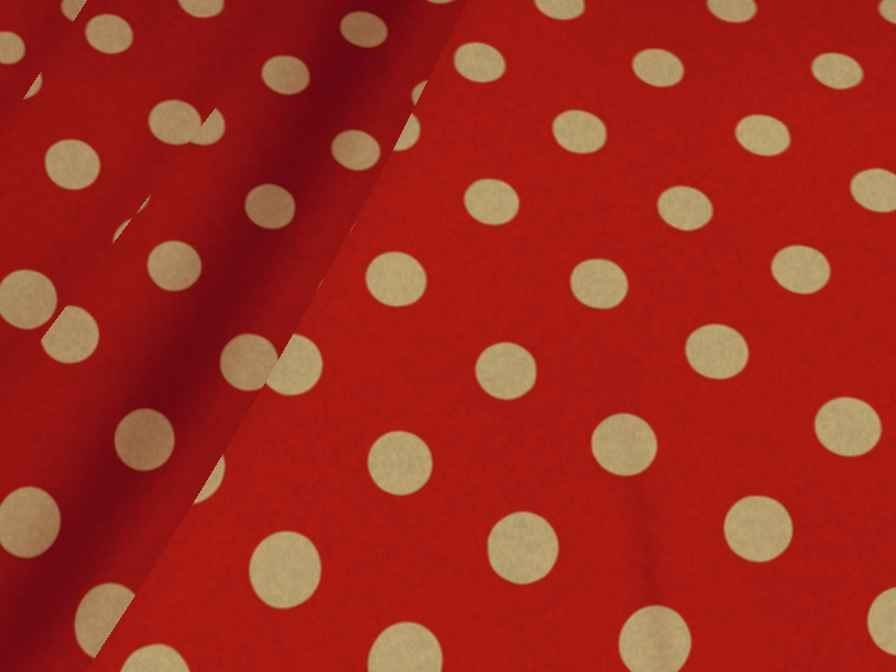
This texture is drawn by a WebGL 1 fragment shader. Its source:

```glsl
precision highp float;
uniform vec2 u_resolution;

// Colours
const vec3 RED = vec3(0.665, 0.100, 0.070);
const vec3 SHADOW_RED = vec3(0.470, 0.045, 0.070);
const vec3 CREAM = vec3(0.710, 0.620, 0.435);
const vec3 SHADOW_CREAM = vec3(0.610, 0.440, 0.300);
const vec3 RIM = vec3(0.680, 0.360, 0.180);

// Folds: x at the bottom, slope and bow, in canvas heights
const vec3 FOLD_A = vec3(0.127, 0.568, 0.094);
const vec3 FOLD_B = vec3(-0.311, 0.752, 0.0);
const vec3 FOLD_C = vec3(-0.520, 0.650, 0.0);
const vec3 NO_FOLD = vec3(-3.0, 0.6, 0.0);

// Dot lattice
const vec2 PERSPECTIVE = vec2(-0.048, 0.053);
const float ROW_BEND = 0.0174;
const float TUCK_SCALE = 0.07;
const float TUCK_LIMIT = 0.122;
const float TILT = 0.25;
const float JITTER = 0.004;
const float EDGE = 0.0018;
const float GRAIN = 0.07;

float hash(vec2 p) {
  vec3 q = fract(vec3(p.xyx) * 0.1031);
  q += dot(q, q.yzx + 33.33);
  return fract((q.x + q.y) * q.z);
}

float noise(vec2 p) {
  vec2 i = floor(p);
  vec2 f = fract(p);
  f = f * f * (3.0 - 2.0 * f);
  return mix(mix(hash(i), hash(i + vec2(1.0, 0.0)), f.x),
             mix(hash(i + vec2(0.0, 1.0)), hash(i + vec2(1.0)), f.x), f.y);
}

float bell(float x, float width) {
  return exp(-x * x / (width * width));
}

// Signed distance to a fold, positive on its right
float foldSide(vec2 p, vec3 fold) {
  float x = fold.x + fold.y * p.y + fold.z * p.y * (1.0 - p.y);
  return (p.x - x) / sqrt(1.0 + fold.y * fold.y);
}

// Distance to the nearest dot of one cloth panel, seen in perspective
float dotField(vec2 p, vec2 origin, vec2 across, vec2 up, vec3 fold, float radius) {
  float nearest = 1.0;
  vec2 foldNormal = normalize(vec2(1.0, -fold.y));
  float c = cos(TILT);
  float s = sin(TILT);
  for (int i = -3; i <= 3; i++) {
    for (int j = -2; j <= 6; j++) {
      vec2 cell = vec2(float(i), float(j));
      float depth = 1.0 + dot(PERSPECTIVE, cell);
      vec2 offset = across * cell.x + up * cell.y;
      offset.y += ROW_BEND * abs(cell.x);
      vec2 center = origin + offset / depth;
      vec2 seed = cell + 20.0 + floor(origin * 90.0);
      center += JITTER * (vec2(hash(seed), hash(seed + 7.3)) - 0.5);

      // Cloth beyond the fold is squeezed towards it, then hidden
      float side = foldSide(center, fold);
      if (side < -TUCK_LIMIT) continue;
      float tucked = min(side, 0.0);
      center += foldNormal * (tucked / (1.0 - tucked / TUCK_SCALE) - tucked);

      float aspect = 1.209 - 0.403 * center.y - 0.144 * center.x;
      float size = radius / depth * (0.97 + 0.06 * hash(seed + 3.1));
      vec2 radii = size * vec2(1.0, aspect);
      vec2 q = p - center;
      q = vec2(c * q.x - s * q.y, s * q.x + c * q.y) / radii;
      nearest = min(nearest, (length(q) - 1.0) * min(radii.x, radii.y));
    }
  }
  return nearest;
}

void main() {
  vec2 p = gl_FragCoord.xy / u_resolution.y;
  float a = foldSide(p, FOLD_A);
  float b = foldSide(p, FOLD_B);
  float c = foldSide(p, FOLD_C);

  // Four overlapping panels, from right to left
  float d;
  if (a > 0.0) {
    d = dotField(p, vec2(0.596, 0.309), vec2(0.172, -0.137), vec2(0.164, 0.148), FOLD_A, 0.0505);
  } else if (b > 0.0) {
    d = dotField(p, vec2(0.215, 0.347), vec2(0.116, -0.146), vec2(0.165, 0.118), FOLD_B, 0.0455);
  } else if (c > 0.0) {
    d = dotField(p, vec2(0.109, 0.754), vec2(0.099, -0.128), vec2(0.160, 0.069), FOLD_C, 0.0415);
  } else {
    d = dotField(p, vec2(0.009, 0.927), vec2(0.099, -0.128), vec2(0.113, 0.064), NO_FOLD, 0.029);
  }
  d += 0.0015 * (noise(p * 45.0) - 0.5);

  // Soft valleys, fold lips and a faint crease
  float shade = 0.85 * bell(a + 0.12, 0.075);
  shade += 0.35 * smoothstep(0.06, -0.10, a);
  shade += 0.30 * bell(min(a, 0.0), 0.025) * step(a, 0.0);
  shade += 0.20 * bell(b + 0.03, 0.04) + 0.25 * bell(c + 0.02, 0.03);
  float crease = p.x - 0.99 + 0.16 * p.y;
  shade += 0.28 * bell(crease, 0.022) * smoothstep(0.55, 0.15, p.y);
  shade += 0.25 * smoothstep(0.75, 1.05, p.y) + 0.12 * (noise(p * 5.0) - 0.5);
  shade = clamp(shade, 0.0, 1.3);

  // Printed cloth with a brown rim around each dot
  float soft = max(EDGE, 0.8 / u_resolution.y);
  vec3 color = mix(RED, SHADOW_RED, shade);
  color = mix(color, RIM * (1.0 - 0.2 * shade), smoothstep(soft, -soft, d));
  color = mix(color, mix(CREAM, SHADOW_CREAM, shade), smoothstep(soft, -soft, d + 0.0022));

  // Woven grain
  float weave = noise(p * vec2(230.0, 170.0)) + 0.6 * noise(p * vec2(80.0, 110.0) + 9.0);
  color *= 1.0 + GRAIN * (weave - 0.8);
  gl_FragColor = vec4(color, 1.0);
}
```
